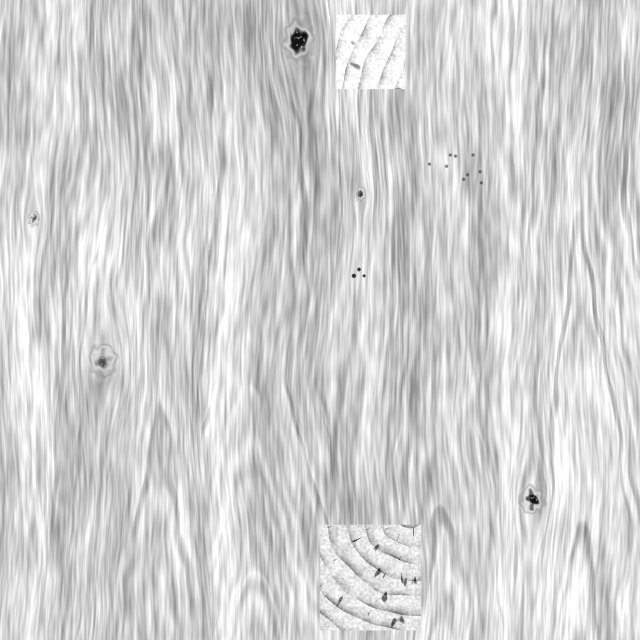
This texture is drawn by a Shadertoy shader. Its source:

```glsl
#define BASE_TONE 0.825
#define RING_FREQ 62.0
#define RING_DEPTH 0.19
#define FIBRE_FREQ vec2(150.0, 9.0)
#define FIBRE_DEPTH 0.21
#define PORE_FREQ vec2(290.0, 26.0)
#define PORE_DEPTH 0.17
#define STAIN_DEPTH 0.16
#define EDGE 0.0015
#define SEAM_X 0.516

const float TAU = 6.28318;
const int KNOT_COUNT = 5;
// Knots: centre, radius, darkness of the core
const vec4 KNOTS[KNOT_COUNT] = vec4[](
    vec4(0.467, 0.937, 0.019, 0.95), vec4(0.161, 0.437, 0.016, 0.45),
    vec4(0.832, 0.219, 0.014, 0.80), vec4(0.563, 0.697, 0.007, 0.55),
    vec4(0.053, 0.659, 0.007, 0.45));

float hash(vec2 p) {
    vec3 q = fract(p.xyx * 0.1031);
    q += dot(q, q.yzx + 33.33);
    return fract((q.x + q.y) * q.z);
}

float cornerSlope(vec2 cell, vec2 offset) {
    float angle = TAU * hash(cell);
    return dot(vec2(cos(angle), sin(angle)), offset);
}

float gradientNoise(vec2 p) {
    vec2 i = floor(p), f = fract(p);
    vec2 u = f * f * f * (f * (f * 6.0 - 15.0) + 10.0);
    vec2 e = vec2(1, 0);
    return mix(mix(cornerSlope(i, f), cornerSlope(i + e, f - e), u.x),
               mix(cornerSlope(i + e.yx, f - e.yx), cornerSlope(i + 1.0, f - 1.0), u.x), u.y);
}

float bump(float x, float centre, float width) {
    float d = (x - centre) / width;
    return exp(-d * d);
}

float boxMask(vec2 p, vec2 low, vec2 high) {
    vec2 d = abs(p - 0.5 * (low + high)) - 0.5 * (high - low);
    return 1.0 - smoothstep(-EDGE, EDGE, max(d.x, d.y));
}

// Sideways position along the grain, which flows around the knots
float grainAcross(vec2 p) {
    float x = p.x + 0.028 * gradientNoise(p * vec2(4.0, 2.2) + 7.0)
            + 0.007 * gradientNoise(p * vec2(14.0, 6.0));
    for (int i = 0; i < KNOT_COUNT; i++) {
        vec2 d = p - KNOTS[i].xy;
        float q = length(d * vec2(1.0, 0.45)) / (2.2 * KNOTS[i].z);
        x -= 0.75 * d.x * exp(-q * q);
    }
    return x;
}

// Growth rings cut lengthwise: arches that straighten away from the plank axis
float growthRings(vec2 p, float across) {
    float axis = 0.25, slant = 0.09, peak = 0.75;
    if (across > 0.325) { axis = 0.40; slant = 0.25; peak = 0.40; }
    if (p.x > SEAM_X) { axis = 0.69; slant = 0.13; peak = 0.52; }
    if (across > 0.80) { axis = 0.91; slant = 0.10; peak = 0.70; }
    float rise = min(p.y, peak) + 0.15 * max(p.y - peak, 0.0);
    float r = length(vec2(across - axis, 0.022)) + slant * rise;
    r += 0.008 * gradientNoise(p * vec2(38.0, 14.0)) + axis;
    float lines = gradientNoise(vec2(r * RING_FREQ * 1.4, p.y * 2.0));
    float bands = gradientNoise(vec2(r * RING_FREQ * 0.5, p.y * 1.3 + 40.0));
    float waves = sin(TAU * r * RING_FREQ + 5.0 * gradientNoise(p * vec2(6.0, 3.0)));
    float arch = 0.5 * bump(across, axis, 0.09) + 0.15;
    return 0.9 * lines + 0.7 * bands + 0.4 * arch * waves
         - 1.1 * smoothstep(0.18, 0.5, lines + 0.3 * bands);
}

float plankTone(vec2 p) {
    float across = grainAcross(p);
    vec2 grain = vec2(across, p.y);
    float tone = BASE_TONE + RING_DEPTH * growthRings(p, across);
    tone += FIBRE_DEPTH * gradientNoise(grain * FIBRE_FREQ);
    tone += PORE_DEPTH * gradientNoise(grain * PORE_FREQ + 90.0);
    tone += STAIN_DEPTH * gradientNoise(grain * vec2(13.0, 2.5) + 20.0);
    tone += 0.10 * gradientNoise(grain * vec2(34.0, 9.0) + 50.0);
    // Pale and dark lengthwise bands
    tone += 0.07 * (bump(across, 0.36, 0.03) + bump(across, 0.79, 0.02) + bump(across, 0.05, 0.02));
    tone -= 0.13 * bump(across, 0.315, 0.014) * smoothstep(0.65, 0.4, p.y);
    tone -= 0.10 * bump(across, 0.475, 0.035) * smoothstep(0.2, 0.5, p.y);
    tone += 0.02 * smoothstep(-EDGE, EDGE, p.x - SEAM_X);
    return tone;
}

float addKnots(vec2 p, float tone) {
    for (int i = 0; i < KNOT_COUNT; i++) {
        vec4 knot = KNOTS[i];
        vec2 d = (p - knot.xy) * vec2(1.0, 0.8) / knot.z;
        float q = length(d) + 0.6 * gradientNoise(d * 1.6 + float(i) * 9.0);
        float halo = smoothstep(1.9, 0.9, q);
        float core = smoothstep(0.95, 0.45, q + 0.5 * (1.0 - knot.w));
        float fleck = smoothstep(0.1, 0.5, gradientNoise(d * 3.5 + 30.0));
        tone = mix(tone, 0.74 + 0.12 * sin(q * 9.0), 0.7 * halo);
        tone = mix(tone, 0.08 + 0.5 * fleck, core * min(1.0, knot.w + 0.2));
    }
    return tone;
}

// Pin holes: a tight trio, then a loose scatter of faint specks
float addPinHoles(vec2 p, float tone) {
    for (int i = 0; i < 12; i++) {
        float id = float(i);
        vec2 spread = vec2(hash(vec2(id, 3.0)), hash(vec2(id, 8.0))) - 0.5;
        bool trio = i < 3;
        vec2 centre = trio ? vec2(0.553 + 0.008 * id, 0.569 + 0.010 * mod(id, 2.0))
                           : vec2(0.72, 0.735) + spread * vec2(0.11, 0.05);
        float radius = trio ? 0.0032 - 0.0005 * id : 0.0024;
        float hole = smoothstep(radius + EDGE, radius - EDGE, length(p - centre));
        tone = mix(tone, 0.15, hole * (trio ? 0.95 : 0.6));
    }
    return tone;
}

// End grain inlay: arcs about the pith, speckles and radial cracks
float endGrain(vec2 p, vec2 pith, float pale) {
    vec2 d = p - pith;
    float r = length(d) + 0.007 * gradientNoise(p * 22.0);
    float turn = atan(d.y, d.x);
    float ring = pow(fract(r / 0.027), 4.0) * smoothstep(1.0, 0.93, fract(r / 0.027));
    float patchy = 0.6 + gradientNoise(p * 30.0);
    float crack = smoothstep(0.36, 0.5, gradientNoise(vec2(turn * 14.0, r * 32.0)));
    return pale - 0.55 * ring * patchy + 0.16 * gradientNoise(p * 210.0)
         + 0.10 * gradientNoise(p * 60.0) - 0.5 * crack;
}

void mainImage(out vec4 fragColor, in vec2 fragCoord) {
    vec2 p = fragCoord / iResolution.y;
    float tone = addPinHoles(p, addKnots(p, plankTone(p)));
    tone = mix(tone, endGrain(p, vec2(0.85, 0.80), 1.02), boxMask(p, vec2(0.525, 0.861), vec2(0.633, 0.977)));
    tone = mix(tone, endGrain(p, vec2(0.645, 0.20), 0.92), boxMask(p, vec2(0.500, 0.015), vec2(0.658, 0.180)));
    fragColor = vec4(vec3(clamp(tone, 0.0, 1.0)), 1.0);
}
```
